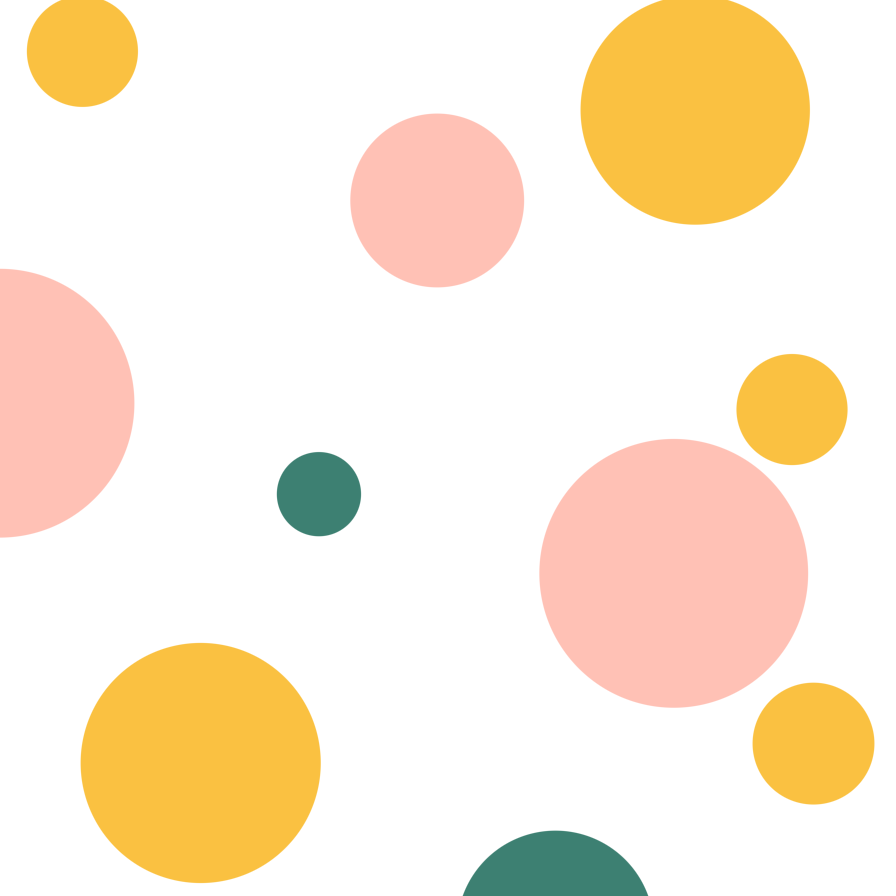
A Shadertoy shader for this pattern:

```glsl
// Draws sparse flat dots in yellow, pink and green, scattered over white.

#define DOT_COUNT 10
#define FIRST_DOT vec2(0.0, 0.51)      // lattice start, canvas units
#define LATTICE_STEP vec2(0.1, 0.3)    // evenly spread rank-1 lattice
#define SWAY vec2(0.24, 0.06)          // how far dots leave the lattice
#define SWAY_RATE vec2(0.1333, 0.41)   // cycles per dot
#define TILT 0.018                     // downward drift per dot
#define LIFT 0.1
#define EDGE_PIXELS 0.75

const vec3 WHITE = vec3(1.0);
const vec3 YELLOW = vec3(0.98, 0.757, 0.253);
const vec3 PINK = vec3(1.0, 0.757, 0.71);
const vec3 GREEN = vec3(0.24, 0.502, 0.447);
const float TAU = 6.2831853;

// Colour and radius of each dot, in lattice order
const vec3 dotColor[DOT_COUNT] = vec3[](
    PINK, YELLOW, YELLOW, GREEN, PINK, GREEN, PINK, YELLOW, YELLOW, YELLOW);
const float dotRadius[DOT_COUNT] = float[](
    0.15, 0.062, 0.134, 0.047, 0.097, 0.11, 0.15, 0.062, 0.128, 0.068);

// Lattice point, loosened by a sawtooth across and a wave upward
vec2 dotCenter(float index) {
    vec2 lattice = fract(FIRST_DOT + LATTICE_STEP * index);
    vec2 phase = SWAY_RATE * index;
    float across = SWAY.x * fract(phase.x);
    float upward = LIFT - TILT * index - SWAY.y * cos(TAU * phase.y);
    // The sawtooth runs ahead of the lattice, so pull later dots back
    return lattice + vec2(across - 0.04 * step(0.5, index), upward);
}

float circleDistance(vec2 p, vec2 center, float radius) {
    return length(p - center) - radius;
}

void mainImage(out vec4 fragColor, in vec2 fragCoord) {
    float canvasSize = min(iResolution.x, iResolution.y);
    vec2 p = fragCoord / canvasSize;
    float edge = EDGE_PIXELS / canvasSize;

    vec3 color = WHITE;
    for (int i = 0; i < DOT_COUNT; i++) {
        float d = circleDistance(p, dotCenter(float(i)), dotRadius[i]);
        color = mix(color, dotColor[i], 1.0 - smoothstep(-edge, edge, d));
    }
    fragColor = vec4(color, 1.0);
}
```
